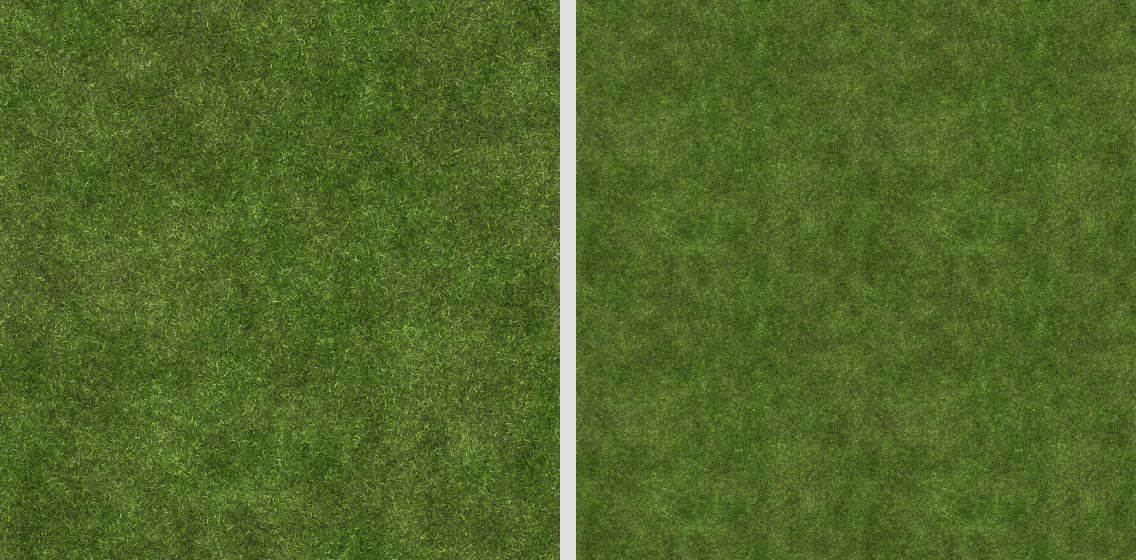
Left: one tile. Right: repeated 2 by 2.
Give the GLSL for this texture, as a Shadertoy shader.

```glsl
const vec3 SHADE  = vec3(0.17, 0.26, 0.05);
const vec3 DEEP   = vec3(0.27, 0.37, 0.11);
const vec3 LEAF   = vec3(0.33, 0.44, 0.13);
const vec3 BRIGHT = vec3(0.41, 0.52, 0.20);
const vec3 PALE   = vec3(0.62, 0.70, 0.41);
const vec3 DRY    = vec3(0.40, 0.46, 0.215);
const vec3 LUSH_TINT = vec3(0.91, 1.01, 0.82);

const int   LAYERS = 9;
const int   FIRST_GRID = 80;         // cells across in the lowest layer
const int   GRID_STEP = 9;
const float BLADE_HALF_LENGTH = 0.72; // in cells
const float BLADE_HALF_WIDTH = 0.00078;
const float BLADE_BEND = 0.4;
const float TURN = 3.0;
const float SHADOW = 0.065;
const float GRAIN = 0.28;
const float GAIN = 1.08;

// Four random values per wrapped cell
vec4 hash(ivec2 cell, int period, int seed) {
    cell = (cell + period) % period;
    uvec4 v = uvec4(cell, seed, period) * 1664525u + 1013904223u;
    for (int i = 0; i < 2; i++) {
        v += v.yzxy * v.wxyz;
        v ^= v >> 16u;
    }
    return vec4(v & 65535u) / 65535.0;
}

// Value noise that repeats over the canvas
float noise(vec2 uv, int period, int seed) {
    vec2 p = uv * float(period);
    ivec2 c = ivec2(floor(p));
    vec2 f = fract(p);
    f = f * f * (3.0 - 2.0 * f);
    float low  = mix(hash(c, period, seed).x, hash(c + ivec2(1, 0), period, seed).x, f.x);
    float high = mix(hash(c + ivec2(0, 1), period, seed).x, hash(c + 1, period, seed).x, f.x);
    return mix(low, high, f.y);
}

float fbm(vec2 uv, int period, int seed) {
    float sum = 0.0, weight = 0.5;
    for (int i = 0; i < 4; i++) {
        sum += weight * noise(uv, period, seed + i);
        weight *= 0.5;
        period *= 2;
    }
    return sum / 0.9375;
}

// Grass colour from dark to light, drier or lusher
vec3 grass(float tone, float dryness) {
    vec3 c = mix(SHADE, DEEP, smoothstep(0.0, 0.18, tone));
    c = mix(c, LEAF, smoothstep(0.22, 0.45, tone));
    c = mix(c, BRIGHT, smoothstep(0.50, 0.72, tone));
    c = mix(c, PALE, smoothstep(0.78, 1.05, tone));
    vec3 dry = DRY * c.g / DRY.g;
    return mix(c * LUSH_TINT, dry, clamp(dryness, 0.0, 1.0));
}

void mainImage(out vec4 fragColor, in vec2 fragCoord) {
    vec2 uv = fragCoord / iResolution.xy;
    float pixel = 1.0 / iResolution.y;

    // Patches of light, dryness and lean
    float clump = fbm(uv, 18, 11) - 0.5;
    float broad = fbm(uv, 4, 23) - 0.5;
    float tuft = noise(uv, 68, 29) - 0.5;
    float dryPatch = 0.45 + 0.8 * (fbm(uv, 6, 37) - 0.5) + 0.7 * (fbm(uv, 30, 43) - 0.5);
    float lean = 2.4 * (noise(uv, 22, 51) - 0.5);

    // Ground between the blades
    float patchTone = 0.5 * clump + 0.25 * broad + 0.22 * tuft;
    vec3 color = grass(0.36 + patchTone + 0.8 * (noise(uv, 200, 61) - 0.5), dryPatch);

    // Overlapping blades, lowest layer first
    for (int layer = 0; layer < LAYERS; layer++) {
        int grid = FIRST_GRID + GRID_STEP * layer;
        float depth = float(layer) / float(LAYERS - 1) - 0.5;
        vec2 p = uv * float(grid);
        ivec2 home = ivec2(floor(p));
        for (int y = -1; y <= 1; y++)
        for (int x = -1; x <= 1; x++) {
            ivec2 cell = home + ivec2(x, y);
            vec4 place = hash(cell, grid, 100 + layer);
            vec4 look = hash(cell, grid, 200 + layer);
            float angle = 1.57 + lean + TURN * (place.z - 0.5);
            vec2 along = vec2(cos(angle), sin(angle));
            vec2 d = p - vec2(cell) - place.xy;
            vec2 q = vec2(dot(d, along), dot(d, vec2(-along.y, along.x)));
            q.y += BLADE_BEND * (look.x - 0.5) * 2.0 * q.x * q.x;
            float halfLength = BLADE_HALF_LENGTH * mix(0.2, 1.0, place.w);
            float t = clamp(q.x / halfLength, -1.0, 1.0);
            float dist = length(q - vec2(t * halfLength, 0.0)) / float(grid);
            float width = BLADE_HALF_WIDTH * mix(0.6, 1.5, look.y) * (0.9 - 0.3 * t);

            float shadow = 1.0 - smoothstep(width, 3.0 * width + pixel, dist);
            color *= 1.0 - SHADOW * shadow;
            float tone = 0.5 + 0.95 * (look.z - 0.5) + 0.22 * depth + patchTone + 0.06 * t;
            vec3 blade = grass(tone, dryPatch + 0.8 * (look.w - 0.5));
            float cover = 1.0 - smoothstep(width - 0.5 * pixel, width + 0.5 * pixel, dist);
            color = mix(color, blade, cover * mix(0.45, 1.0, fract(look.x * 37.0)));
        }
    }

    // Fine grain
    color *= GAIN * (1.0 + GRAIN * (noise(uv, 256, 71) - 0.5));
    fragColor = vec4(color, 1.0);
}
```
